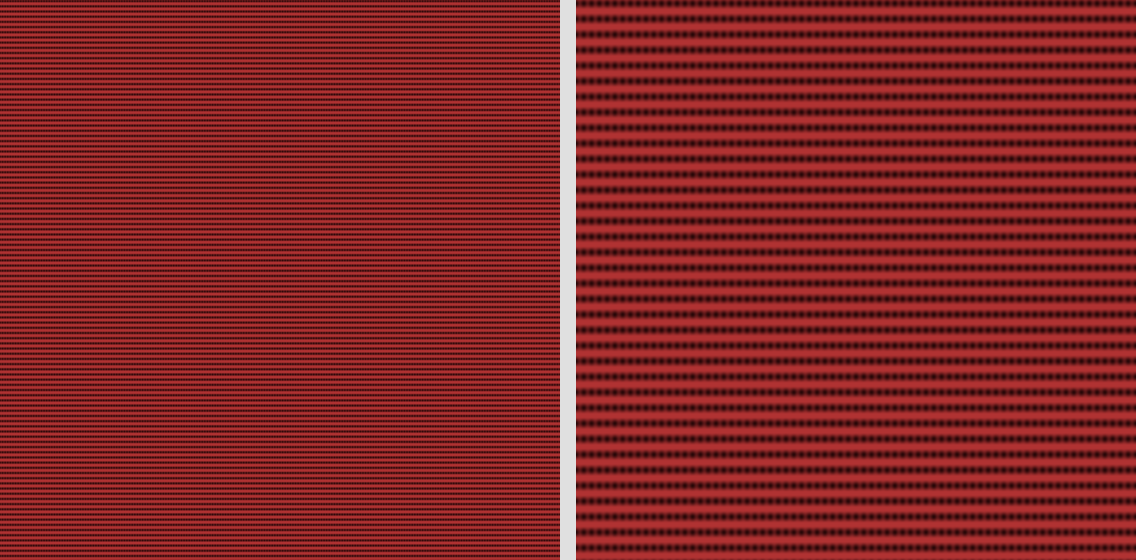
Left: the whole. Right: its middle third, enlarged.
This pattern is drawn by a three.js fragment shader. Its source:

```glsl
// Red ribbed cloth: fine horizontal cords parted by dark, stitched grooves.
#define ROWS 108.0                        // cords up the canvas
#define STITCHES 216.0                    // stitches along each groove
#define GROOVE_CENTRE 0.78                // groove height within a row
#define RIB_EDGE 0.85                     // where the cord reaches full light
#define STITCH_LIFT 0.38                  // light of the threads crossing a groove
#define GROOVE_COLOUR vec3(0.15, 0.025, 0.028)
#define CORD_COLOUR vec3(0.69, 0.195, 0.195)

varying vec2 vUv;

const float PI = 3.14159;

// Distance from the nearest groove: 0 in the groove, 1 on the crest.
float grooveDistance(float y) {
  return 2.0 * abs(fract(y * ROWS - GROOVE_CENTRE + 0.5) - 0.5);
}

// Contrast left in a wave after averaging it over one pixel.
float waveContrast(float cyclesPerPixel) {
  float phase = PI * clamp(cyclesPerPixel, 0.001, 1.0);
  return sin(phase) / phase;
}

// Threads crossing the groove, 0 in the gaps and 1 on each thread.
float stitchWave(float x) {
  float contrast = waveContrast(fwidth(x) * STITCHES);
  return 0.5 - 0.5 * contrast * cos(2.0 * PI * x * STITCHES);
}

void main() {
  // Rounded cord, fading to its mean light when rows are too fine to resolve.
  float cord = smoothstep(0.0, RIB_EDGE, grooveDistance(vUv.y));
  float unresolved = smoothstep(0.4, 0.9, fwidth(vUv.y) * ROWS);
  cord = mix(cord, 1.0 - 0.5 * RIB_EDGE, unresolved);

  // Stitches show only where the cord falls into shadow.
  float light = cord + STITCH_LIFT * (1.0 - cord) * stitchWave(vUv.x);

  gl_FragColor = vec4(mix(GROOVE_COLOUR, CORD_COLOUR, light), 1.0);
}
```
